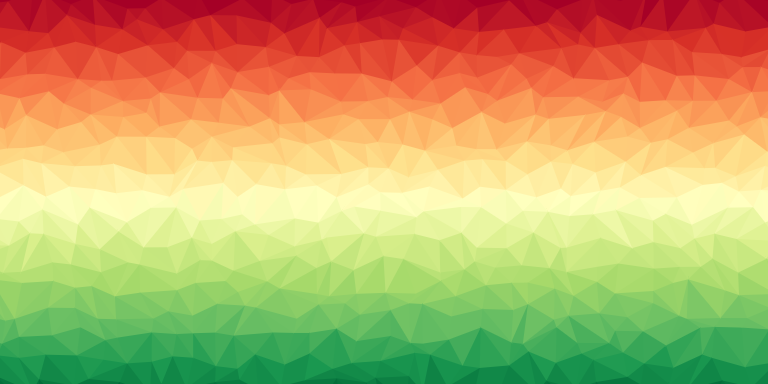
Give the GLSL for this background, as a Shadertoy shader.

```glsl
// Low-poly mesh of irregular triangles shaded by a red, yellow and green vertical gradient.

const float ROWS = 16.0;          // mesh cells over the canvas height
const float JITTER = 0.8;         // vertex scatter, as a share of a cell
const float GRADIENT_SPAN = 0.95; // part of the ramp that the canvas shows
const float SHADE_NOISE = 0.02;   // random ramp shift of each triangle

const int STOPS = 11;
const vec3 RAMP[STOPS] = vec3[STOPS](
    vec3(0.647, 0.000, 0.149), vec3(0.843, 0.188, 0.153),
    vec3(0.957, 0.427, 0.263), vec3(0.992, 0.682, 0.380),
    vec3(0.996, 0.878, 0.545), vec3(1.000, 1.000, 0.749),
    vec3(0.851, 0.937, 0.545), vec3(0.651, 0.851, 0.416),
    vec3(0.400, 0.741, 0.388), vec3(0.102, 0.596, 0.314),
    vec3(0.000, 0.408, 0.216));

// Integer hash: two values from 0 to 1 for each lattice point
vec2 hash2(ivec2 cell) {
    uvec2 v = uvec2(cell) * 1664525u + 1013904223u;
    for (int i = 0; i < 2; i++) {
        v.x += v.y * 1664525u;
        v.y += v.x * 1664525u;
        v ^= v >> 16u;
    }
    return vec2(v & 65535u) / 65535.0;
}

vec3 rampColor(float t) {
    float s = clamp(t, 0.0, 1.0) * float(STOPS - 1);
    int i = min(int(s), STOPS - 2);
    return mix(RAMP[i], RAMP[i + 1], s - float(i));
}

vec2 meshVertex(ivec2 cell) {
    return vec2(cell) + JITTER * (hash2(cell) - 0.5);
}

float cross2(vec2 a, vec2 b) {
    return a.x * b.y - a.y * b.x;
}

float signedArea(vec2 a, vec2 b, vec2 c) {
    return 0.5 * cross2(b - a, c - a);
}

// Signed distance to the line a-b, positive on its left
float edgeDistance(vec2 p, vec2 a, vec2 b) {
    vec2 e = b - a;
    return cross2(e, p - a) / length(e);
}

// Triangle color, weighted by its coverage of the pixel in alpha
vec4 shadeTriangle(vec2 p, vec2 a, vec2 b, vec2 c, float noise, float pixel) {
    float inside = min(edgeDistance(p, a, b),
                   min(edgeDistance(p, b, c), edgeDistance(p, c, a)));
    float coverage = clamp(0.5 + inside / pixel, 0.0, 1.0);
    float height = (a.y + b.y + c.y) / (3.0 * ROWS);
    float t = GRADIENT_SPAN * (1.0 - height) + SHADE_NOISE * (noise - 0.5);
    return vec4(rampColor(t), 1.0) * coverage;
}

// One jittered cell, split along the diagonal that gives the fuller triangles
vec4 shadeCell(vec2 p, ivec2 cell, float pixel) {
    vec2 a = meshVertex(cell);
    vec2 b = meshVertex(cell + ivec2(1, 0));
    vec2 c = meshVertex(cell + ivec2(1, 1));
    vec2 d = meshVertex(cell + ivec2(0, 1));
    vec2 noise = hash2(cell + ivec2(513, 271));
    float splitAC = min(signedArea(a, b, c), signedArea(a, c, d));
    float splitBD = min(signedArea(a, b, d), signedArea(b, c, d));
    if (splitAC > splitBD) {
        return shadeTriangle(p, a, b, c, noise.x, pixel)
             + shadeTriangle(p, a, c, d, noise.y, pixel);
    }
    return shadeTriangle(p, a, b, d, noise.x, pixel)
         + shadeTriangle(p, b, c, d, noise.y, pixel);
}

void mainImage(out vec4 fragColor, in vec2 fragCoord) {
    float pixel = ROWS / iResolution.y;
    vec2 p = fragCoord * pixel;
    ivec2 home = ivec2(floor(p));

    // Blend all nearby triangles by coverage
    vec4 sum = vec4(0.0);
    for (int y = -1; y <= 1; y++) {
        for (int x = -1; x <= 1; x++) {
            sum += shadeCell(p, home + ivec2(x, y), pixel);
        }
    }
    fragColor = vec4(sum.rgb / max(sum.a, 0.001), 1.0);
}
```
